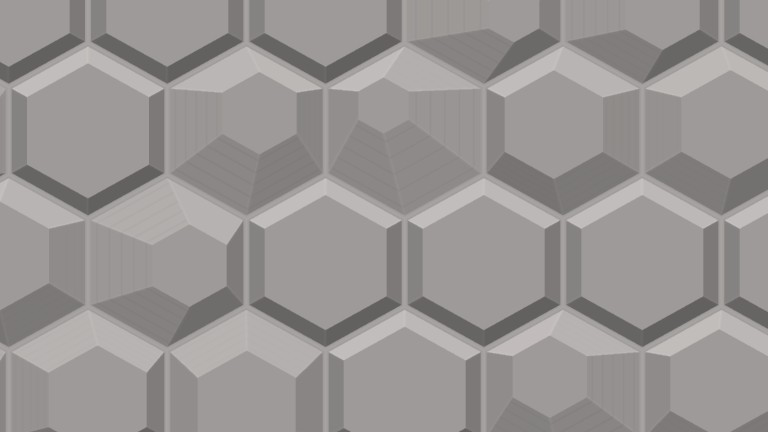
Reproduce this pattern procedurally as a Shadertoy shader.

```glsl
// Grey relief of hexagonal tiles, each a bevelled block with a shifted flat top.
#define HALF_WIDTH 0.1833              // half a tile, in canvas heights
#define SQUASH 0.96                    // vertical squeeze of the tiles
#define ORIGIN vec2(0.2037, 0.697)     // centre of one tile
#define RIM 0.962                      // where the bevel starts, tile edge = 1
#define TOP_SIZE 0.77                  // largest flat top
#define SIZE_STEP 0.15                 // shrink per size level
#define SHIFT 0.95                     // how far smaller tops slide
#define RELIEF 0.29                    // block height
#define FLAT_SHADE 0.607
#define TINT vec3(1.018, 0.996, 0.988)
#define LAYERS 5.0                     // faint contour lines per bevel
#define SAMPLES 3

const float ROOT3 = 1.7320508;

vec3 hash3(vec2 p) {
    vec3 q = fract(p.xyx * vec3(0.1031, 0.1030, 0.0973));
    q += dot(q, q.yxz + 33.33);
    return fract((q.xxy + q.yzz) * q.zyx);
}

// Centre of the hexagon that holds p; tile apothem is 1.
vec2 tileCentre(vec2 p) {
    vec2 period = vec2(2.0, 2.0 * ROOT3);
    vec2 a = floor(p / period + 0.5) * period;
    vec2 b = (floor(p / period) + 0.5) * period;
    return distance(p, a) < distance(p, b) ? a : b;
}

// Light from above: upper bevels brighten, lower ones darken, steep ones most.
float bevelShade(vec2 n, float width) {
    float steep = RELIEF / length(vec2(RELIEF, width));
    float loss = steep * steep * (0.16 - 0.11 * abs(n.y));
    return FLAT_SHADE + steep * (0.24 * n.y - 0.022 * n.x) - loss;
}

float tileShade(vec2 p) {
    vec2 centre = tileCentre(p);
    vec2 q = p - centre;
    vec3 rnd = hash3(floor(centre / vec2(1.0, ROOT3) + 0.5) + 57.0);

    // Size and slide of the flat top
    float level = floor(4.0 * pow(rnd.x, 1.3));
    float topSize = TOP_SIZE - SIZE_STEP * level;
    float angle = 6.2831853 * rnd.y;
    vec2 slide = SHIFT * (TOP_SIZE - topSize) * vec2(cos(angle), sin(angle));

    // Climb is 0 at the rim and 1 at the top; the lowest bevel is visible
    float climb = 1e3, nextClimb = 1e3, width = 1.0, edge = 0.0;
    vec2 facing = vec2(0.0, 1.0);
    for (int i = 0; i < 6; i++) {
        float a = float(i) * 1.0471976;
        vec2 n = vec2(cos(a), sin(a));
        float w = RIM - topSize - dot(n, slide);
        float t = (RIM - dot(n, q)) / w;
        edge = max(edge, dot(n, q));
        if (t < climb) {
            nextClimb = climb;
            climb = t;
            width = w;
            facing = n;
        } else {
            nextClimb = min(nextClimb, t);
        }
    }

    // Joint between tiles, with a slightly lighter core
    if (climb < 0.0) return FLAT_SHADE + 0.035 * smoothstep(RIM, 1.0, edge);
    if (climb > 1.0) return FLAT_SHADE;

    float shade = bevelShade(facing, width);

    // Contour lines on broad bevels
    float fromLine = abs(fract(climb * LAYERS) - 0.5) * width / LAYERS;
    float broad = smoothstep(0.3, 0.7, width);
    shade -= 0.018 * broad * (1.0 - smoothstep(0.004, 0.016, fromLine));

    // Light catching the creases
    float crease = (nextClimb - climb) * width;
    return shade + 0.02 * (1.0 - smoothstep(0.0, 0.03, crease));
}

void mainImage(out vec4 fragColor, in vec2 fragCoord) {
    float shade = 0.0;
    for (int j = 0; j < SAMPLES; j++) {
        for (int i = 0; i < SAMPLES; i++) {
            vec2 jitter = (vec2(i, j) + 0.5) / float(SAMPLES) - 0.5;
            vec2 uv = (fragCoord + 1.4 * jitter) / iResolution.y;
            shade += tileShade((uv - ORIGIN) / (HALF_WIDTH * vec2(1.0, SQUASH)));
        }
    }
    shade /= float(SAMPLES * SAMPLES);
    fragColor = vec4(shade * TINT, 1.0);
}
```
